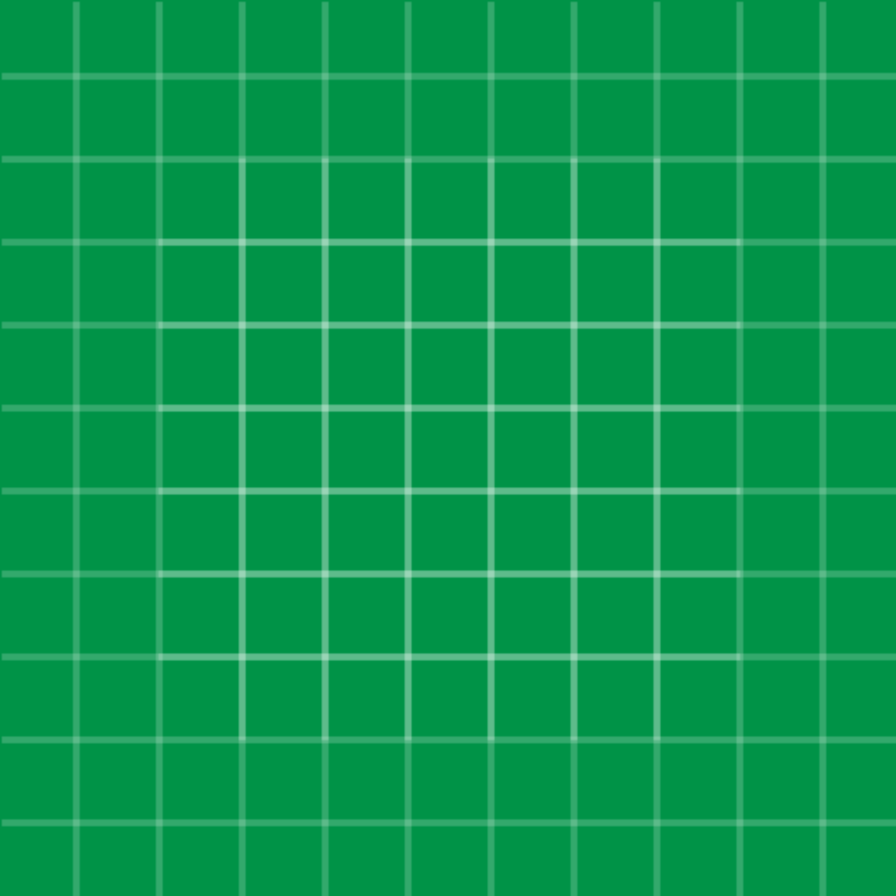
A WebGL 2 fragment shader for this pattern:

```glsl
#version 300 es
precision highp float;

uniform vec2 u_resolution;
out vec4 fragColor;

// Soft coverage of the span from lo to hi
float span(float x, float lo, float hi, float soft) {
    return smoothstep(lo - soft, lo + soft, x) * (1.0 - smoothstep(hi - soft, hi + soft, x));
}

void main() {
    vec2 p = gl_FragCoord.xy / u_resolution;
    p.y = 1.0 - p.y; // measure the grid from the top left
    float soft = max(0.0016, 0.75 / min(u_resolution.x, u_resolution.y));

    // Grid coordinates: lines lie on whole numbers, 0 to 9
    float pitch = 0.09257;
    vec2 grid = (p - 0.0852) / pitch;
    vec2 lineIndex = round(grid);
    vec2 lineDist = abs(grid - lineIndex) * pitch;
    vec2 lines = 1.0 - smoothstep(0.0038 - soft, 0.0038 + soft, lineDist);

    // Outer lines start just inside the left and top edges
    vec2 outer = lines * smoothstep(0.002 - soft, 0.002 + soft, p.yx);

    // Inner lines 2 to 7 carry a second layer, spanning lines 1 to 8
    vec2 isInner = step(1.5, lineIndex) * step(lineIndex, vec2(7.5));
    vec2 reach = vec2(span(p.y, 0.177, 0.826, soft), span(p.x, 0.177, 0.826, soft));
    vec2 inner = lines * isInner * reach;

    // Translucent white layers, brightest where they cross
    vec2 clearOuter = 1.0 - 0.2 * outer;
    vec2 clearInner = 1.0 - 0.21 * inner;
    float veil = 1.0 - clearOuter.x * clearOuter.y * clearInner.x * clearInner.y;

    vec3 boardGreen = vec3(0.0, 0.576, 0.28);
    fragColor = vec4(mix(boardGreen, vec3(1.0), veil), 1.0);
}
```
